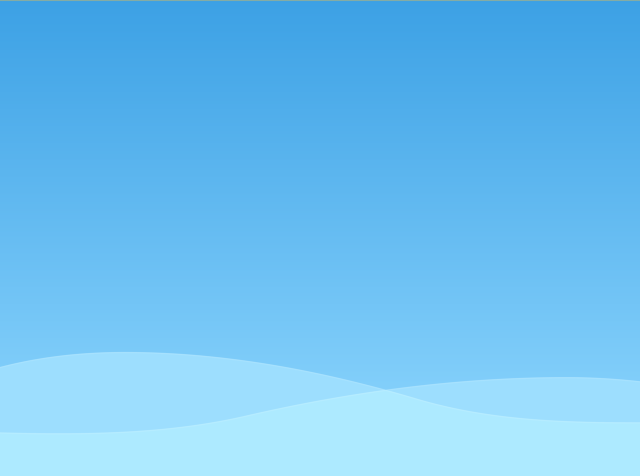
Reproduce this background procedurally as a WebGL 1 fragment shader.

```glsl
precision highp float;
// A clear blue sky above two translucent, overlapping water swells.
// The sky is a vertical gradient; each swell is a chain of smooth cubic
// arcs, filled with a pale tint and finished with a faint bright crest.

uniform vec2 u_resolution;

#define SKY_TOP vec3(0.235, 0.630, 0.897)
#define SKY_BOTTOM vec3(0.570, 0.850, 1.000)
#define SWELL_COLOR vec3(0.616, 0.872, 0.995)
#define OVERLAP_COLOR vec3(0.680, 0.918, 1.000)
#define CREST_WIDTH 0.004
#define CREST_GLOW 0.14
#define TRIM_COLOR vec3(0.550, 0.680, 0.620)
#define TRIM_WIDTH 0.002

// Cubic arc between two knots, each holding (position, height, slope).
float arc(float x, vec3 a, vec3 b) {
  float span = b.x - a.x;
  float t = clamp((x - a.x) / span, 0.0, 1.0);
  float s = 1.0 - t;
  float ease = t * t * (3.0 - 2.0 * t);
  return mix(a.y, b.y, ease) + span * t * s * (a.z * s - b.z * t);
}

// Three arcs joined end to end through four knots.
float swell(float x, vec3 a, vec3 b, vec3 c, vec3 d) {
  if (x < b.x) return arc(x, a, b);
  if (x < c.x) return arc(x, b, c);
  return arc(x, c, d);
}

// Smooth coverage below a surface; depth is positive under it.
float fill(float depth, float pixel) {
  return smoothstep(-0.75 * pixel, 0.75 * pixel, depth);
}

// Thin highlight just beneath a surface.
float crest(float depth, float pixel) {
  return fill(depth, pixel) * (1.0 - smoothstep(0.0, CREST_WIDTH, depth));
}

void main() {
  vec2 uv = gl_FragCoord.xy / u_resolution;
  float pixel = 1.0 / u_resolution.y;

  // Swell surfaces: one crests on the left, the other on the right.
  float leftDepth = swell(uv.x,
    vec3(0.0, 0.229, 0.35), vec3(0.195, 0.2605, 0.0),
    vec3(0.65, 0.163, -0.40), vec3(1.0, 0.1127, 0.0)) - uv.y;
  float rightDepth = swell(uv.x,
    vec3(0.0, 0.0915, -0.03), vec3(0.09, 0.0897, 0.0),
    vec3(0.385, 0.127, 0.31), vec3(0.885, 0.2077, 0.0)) - uv.y;
  // The right swell dips gently past its crest.
  float pastCrest = max(uv.x - 0.885, 0.0);
  rightDepth -= 0.66 * pastCrest * pastCrest;

  float leftFill = fill(leftDepth, pixel);
  float rightFill = fill(rightDepth, pixel);

  // Sky, water and the shared overlap.
  vec3 color = mix(SKY_BOTTOM, SKY_TOP, uv.y);
  color = mix(color, SWELL_COLOR, max(leftFill, rightFill));
  color = mix(color, OVERLAP_COLOR, leftFill * rightFill);

  // Crest highlights.
  float glow = max(crest(leftDepth, pixel), crest(rightDepth, pixel));
  color = mix(color, vec3(1.0), CREST_GLOW * glow);

  // Muted hairline along the top edge.
  color = mix(color, TRIM_COLOR, fill(uv.y - 1.0 + TRIM_WIDTH, pixel));

  gl_FragColor = vec4(color, 1.0);
}
```
